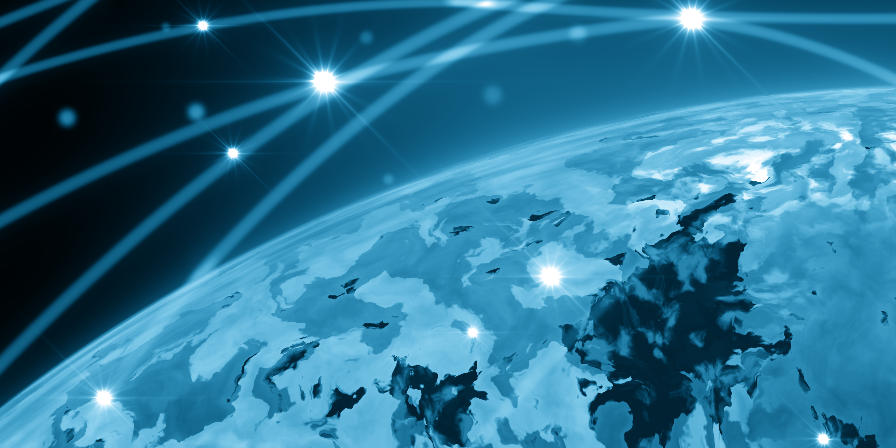
A Shadertoy shader for this background:

```glsl
// Cloudy blue planet below a dark sky crossed by glowing arcs and flares.

float hash(vec2 p) {
    p = fract(p * vec2(0.1031, 0.1137));
    p += dot(p, p.yx + 33.33);
    return fract((p.x + p.y) * p.x * 17.0);
}

float noise(vec2 p) {
    vec2 i = floor(p), f = fract(p);
    f = f * f * (3.0 - 2.0 * f);
    return mix(mix(hash(i), hash(i + vec2(1, 0)), f.x),
               mix(hash(i + vec2(0, 1)), hash(i + vec2(1, 1)), f.x), f.y);
}

float fbm(vec2 p) {
    float sum = 0.0, amp = 0.5;
    for (int i = 0; i < 5; i++) {
        sum += amp * noise(p);
        p = mat2(1.6, 1.2, -1.2, 1.6) * p + 7.3;
        amp *= 0.5;
    }
    return sum;
}

// Soft elliptical region
float blob(vec2 p, vec2 center, vec2 radius) {
    vec2 v = (p - center) / radius;
    return exp(-dot(v, v));
}

// Glowing parabola through three points, limited to their span
float arc(vec2 p, vec2 a, vec2 b, vec2 c, float width) {
    float slope = (b.y - a.y) / (b.x - a.x);
    float bend = ((c.y - b.y) / (c.x - b.x) - slope) / (c.x - a.x);
    float y = a.y + (p.x - a.x) * (slope + bend * (p.x - b.x));
    float grad = slope + bend * (2.0 * p.x - a.x - b.x);
    float d = abs(p.y - y) / sqrt(1.0 + grad * grad) / width;
    float span = smoothstep(a.x - 0.02, a.x + 0.02, p.x)
               * (1.0 - smoothstep(c.x - 0.02, c.x + 0.02, p.x));
    return span * (0.75 * exp(-d * d * d * d) + 0.25 * exp(-d * 0.6));
}

// White core, halo, fine rays and two long streaks
float flare(vec2 v, float size) {
    float r = length(v) / size;
    float rays = pow(abs(cos(atan(v.y, v.x + 1e-5) * 7.0 + 0.4)), 10.0);
    vec2 diag = abs(vec2(v.x - v.y, v.x + v.y)) * 0.707 / size;
    vec2 flat_ = abs(v) / size;
    return 1.3 * exp(-r * r / 0.0008) + (0.38 + 0.4 * rays) * exp(-r / 0.045)
         + 0.5 * exp(-diag.y / 0.003 - diag.x / 0.11)
         + 0.3 * exp(-flat_.y / 0.003 - flat_.x / 0.14);
}

float skyTone(vec2 p, float height) {
    float tone = 0.36 * smoothstep(0.1, 1.25, p.x + 0.12 * (1.0 - p.y));
    tone *= 1.0 - 0.3 * smoothstep(0.8, 1.05, p.y);
    return tone + 0.015 + 0.2 * exp(-height / 0.04);
}

float planetTone(vec2 p, vec2 center, float depth) {
    // Surface coordinates foreshortened toward the horizon
    vec2 radial = p - center;
    vec2 q = vec2(atan(radial.x, radial.y) * 3.45, 1.6 * sqrt(depth + 0.01));
    vec2 warp = vec2(fbm(q * 7.0), fbm(q * 7.0 + 19.0)) - 0.5;
    float detail = fbm(q * 17.0 + warp * 3.0);
    float patches = fbm(q * 9.0 + warp * 2.0 + 4.0);

    // Sea level and pale land
    float tone = 0.56 + 0.22 * (detail - 0.5);
    float sea = smoothstep(1.6, 1.8, p.x) * smoothstep(0.2, 0.35, depth);
    float land = smoothstep(0.46, 0.51, patches) * (1.0 - sea);
    tone += 0.17 * land - 0.1 * smoothstep(0.3, 0.0, p.y) * (1.0 - land);

    // Dark ground with ragged coasts
    float dark = blob(p, vec2(1.53, 0.38), vec2(0.17, 0.12))
               + blob(p, vec2(1.58, 0.19), vec2(0.17, 0.16))
               + 0.7 * blob(p, vec2(1.38, 0.24), vec2(0.13, 0.09))
               + 0.75 * blob(p, vec2(1.02, 0.08), vec2(0.24, 0.13))
               + 0.6 * blob(p, vec2(0.69, 0.13), vec2(0.13, 0.11))
               + 0.5 * blob(p, vec2(1.98, 0.03), vec2(0.13, 0.07))
               + 0.38 * blob(p, vec2(1.35, 0.5), vec2(0.25, 0.05));
    float coast = smoothstep(0.48, 0.6, dark + 2.2 * (detail - 0.5) - 0.5 * land * (1.0 - dark));
    tone = mix(tone, 0.1 + 0.4 * smoothstep(0.45, 0.75, fbm(q * 24.0 + warp * 4.0)), coast * 0.92);

    // Small clouds on the right, streaked haze along the rim
    float cloud = smoothstep(0.42, 0.68, fbm(q * vec2(22.0, 30.0) + warp * 3.0));
    float cover = smoothstep(1.2, 1.65, p.x) * smoothstep(0.4, 0.1, depth)
                + 0.7 * blob(p, vec2(1.72, 0.35), vec2(0.09, 0.09));
    tone += 0.3 * cloud * cover;
    float streak = fbm(q * vec2(4.0, 28.0));
    float rim = exp(-depth * depth / 0.008);
    return mix(tone, 0.6 + 0.4 * (streak - 0.3), rim * 0.8);
}

void mainImage(out vec4 fragColor, in vec2 fragCoord) {
    vec2 p = fragCoord / iResolution.y;
    vec2 center = vec2(2.11, -2.64);
    float height = length(p - center) - 3.45;
    float disc = smoothstep(0.005, -0.005, height);
    float tone = mix(skyTone(p, max(height, 0.0)), planetTone(p, center, max(-height, 0.0)), disc);

    // Arcs through the sky
    float arcs = arc(p, vec2(-0.1, 0.79), vec2(0.45, 0.94), vec2(1.1, 0.995), 0.011)
        + arc(p, vec2(1.0, 0.998), vec2(1.54, 0.965), vec2(2.1, 0.96), 0.012)
        + arc(p, vec2(-0.1, 0.45), vec2(0.36, 0.68), vec2(0.74, 0.815), 0.015)
        + arc(p, vec2(0.72, 0.81), vec2(1.15, 0.905), vec2(1.56, 0.96), 0.014)
        + arc(p, vec2(-0.1, 0.08), vec2(0.36, 0.52), vec2(1.2, 1.03), 0.016)
        + arc(p, vec2(0.42, 0.36), vec2(0.77, 0.7), vec2(1.3, 1.03), 0.016)
        + arc(p, vec2(-0.1, 0.73), vec2(0.08, 0.9), vec2(0.25, 1.04), 0.014)
        + arc(p, vec2(-0.1, 0.91), vec2(0.05, 0.97), vec2(0.2, 1.03), 0.012)
        + arc(p, vec2(1.54, 0.955), vec2(1.77, 0.91), vec2(2.1, 0.77), 0.013);
    float trails = arc(p, vec2(0.15, -0.05), vec2(0.29, 0.19), vec2(0.48, 0.41), 0.016)
        + arc(p, vec2(1.04, -0.02), vec2(1.25, 0.22), vec2(1.48, 0.45), 0.015);
    float light = 0.36 * arcs * (1.0 - disc) + 0.22 * trails;

    // Soft round specks: position and radius
    vec3 specks[7] = vec3[7](vec3(0.15, 0.737, 0.02), vec3(0.438, 0.75, 0.02),
        vec3(1.1, 0.788, 0.022), vec3(1.29, 0.925, 0.02), vec3(0.818, 0.916, 0.015),
        vec3(0.867, 0.6, 0.012), vec3(0.37, 0.94, 0.01));
    for (int i = 0; i < 7; i++) {
        float d = length(p - specks[i].xy) / specks[i].z;
        light += (i < 2 ? 0.48 : 0.24) * exp(-d * d * d);
    }
    tone = 1.0 - (1.0 - clamp(tone, 0.0, 1.0)) * (1.0 - min(light, 1.0));

    // Flares: position and size
    vec3 flares[8] = vec3[8](vec3(0.724, 0.818, 1.0), vec3(1.544, 0.958, 1.0),
        vec3(1.229, 0.383, 0.85), vec3(0.232, 0.112, 0.65), vec3(1.055, 0.258, 0.4),
        vec3(1.838, 0.02, 0.45), vec3(0.453, 0.943, 0.4), vec3(0.52, 0.658, 0.42));
    for (int i = 0; i < 8; i++) tone += (1.0 - tone) * min(flare(p - flares[i].xy, flares[i].z), 1.0);

    // Tone to black, teal, sky blue and white
    fragColor = vec4(pow(tone, 2.9), tone, 1.0 - pow(1.0 - tone, 1.55), 1.0);
}
```
